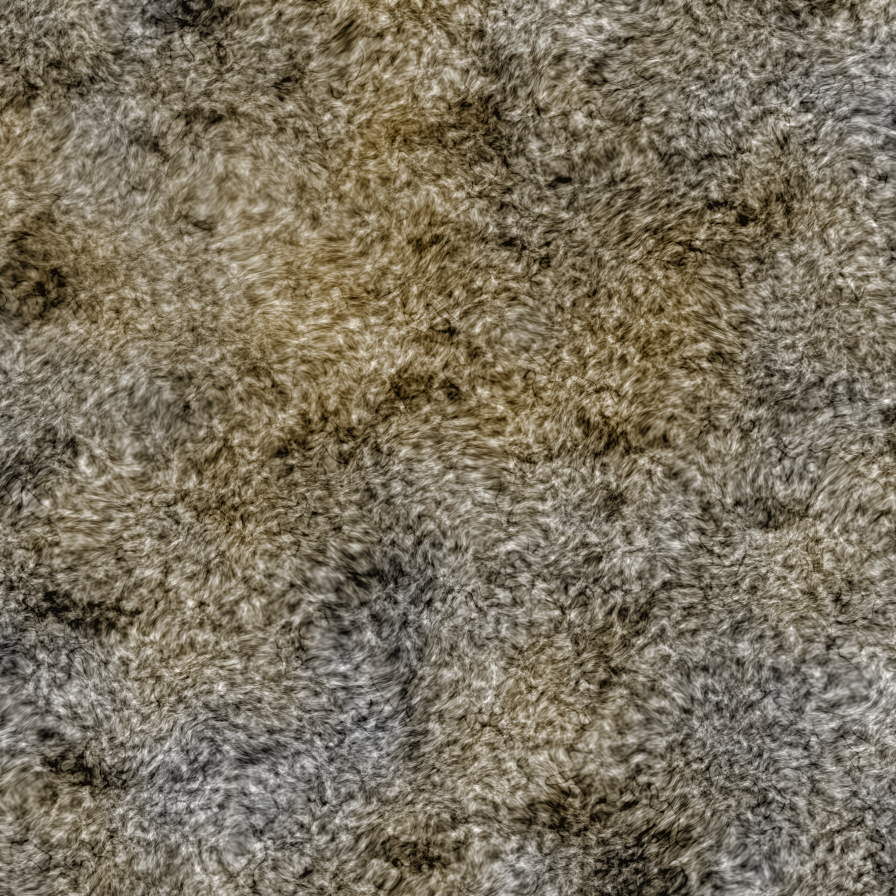
Write a Shadertoy shader that draws this texture.

```glsl
// Weathered rock face: gritty grey stone with ochre stains, fine cracks and dark crevices.

const vec3 OCHRE_SHIFT = vec3(0.047, 0.0, -0.095);
const float BASE_TONE = 0.48;

// Random unit vector for a lattice cell
vec2 cellGradient(vec2 cell, uint seed) {
    uvec2 q = uvec2(ivec2(cell));
    uint h = q.x * 1597u + q.y * 51749u + seed * 7919u;
    h = (h ^ (h >> 15)) * 73471u;
    h = (h ^ (h >> 13)) * 60493u;
    h ^= h >> 16;
    float angle = float(h & 65535u) / 65536.0 * 6.28319;
    return vec2(cos(angle), sin(angle));
}

float gradientNoise(vec2 p, uint seed) {
    vec2 cell = floor(p);
    vec2 f = p - cell;
    vec2 w = f * f * f * (f * (f * 6.0 - 15.0) + 10.0);
    vec2 e = vec2(1.0, 0.0);
    float a = dot(cellGradient(cell, seed), f);
    float b = dot(cellGradient(cell + e.xy, seed), f - e.xy);
    float c = dot(cellGradient(cell + e.yx, seed), f - e.yx);
    float d = dot(cellGradient(cell + e.xx, seed), f - e.xx);
    return mix(mix(a, b, w.x), mix(c, d, w.x), w.y);
}

float fbm(vec2 p, int octaves, float gain, uint seed) {
    float sum = 0.0, amplitude = 1.0;
    for (int i = 0; i < octaves; i++) {
        sum += amplitude * gradientNoise(p, seed + uint(i));
        amplitude *= gain;
        p = p * 2.03 + 3.7;
    }
    return sum;
}

vec2 rotate(vec2 p, float angle) {
    float c = cos(angle), s = sin(angle);
    return vec2(c * p.x + s * p.y, c * p.y - s * p.x);
}

vec2 warp(vec2 p, float frequency, float amount, uint seed) {
    vec2 q = p * frequency;
    return p + amount * vec2(gradientNoise(q, seed), gradientNoise(q, seed + 1u));
}

// Soft tilted ellipse, 1 at its centre
float blot(vec2 p, vec2 centre, vec2 radius, float angle) {
    vec2 d = rotate(p - centre, angle) / radius;
    return exp(-dot(d, d));
}

// Small angular grains, slightly drawn out along a slant
float grit(vec2 p) {
    vec2 q = warp(warp(p, 6.0, 0.05, 20u), 34.0, 0.009, 22u);
    q = rotate(q, 0.45) * vec2(0.85, 1.15);
    return fbm(q * 88.0, 3, 0.75, 24u);
}

// Thin dark lines gathered in loose patches
float cracks(vec2 p) {
    vec2 q = warp(p, 40.0, 0.012, 30u);
    float line = 1.0 - smoothstep(0.02, 0.10, abs(gradientNoise(q * 52.0, 32u)));
    return line * smoothstep(0.0, 0.35, fbm(p * 13.0, 2, 0.6, 33u));
}

// Ragged hollows stretched along the bedding
float crevices(vec2 p) {
    vec2 q = rotate(warp(p, 3.0, 0.16, 40u), 0.12) * vec2(5.0, 10.0);
    float hollow = fbm(q, 4, 0.55, 42u);
    return smoothstep(0.12, 0.58, hollow);
}

vec3 stoneColour(float tone, float warmth) {
    float chroma = smoothstep(-0.1, 0.3, tone) * (1.0 - 0.5 * smoothstep(0.4, 0.8, tone));
    return vec3(tone) + OCHRE_SHIFT * warmth * chroma;
}

void mainImage(out vec4 fragColor, in vec2 fragCoord) {
    vec2 uv = fragCoord / iResolution.xy;

    // Broad stains and smoother, worn ground
    float stain = blot(warp(uv, 3.0, 0.15, 1u), vec2(0.38, 0.70), vec2(0.42, 0.23), -0.3);
    float worn = blot(uv, vec2(0.20, 0.74), vec2(0.28, 0.22), 0.0);
    float warmth = 0.62 + 1.15 * stain + 1.0 * fbm(uv * 3.2, 4, 0.55, 5u);
    warmth = clamp(warmth, -0.2, 2.3);

    // Relief from large to small
    float contrast = 1.08 - 0.35 * worn;
    float tone = BASE_TONE - 0.03 * worn;
    tone += 0.16 * fbm(warp(uv, 4.0, 0.08, 9u) * 3.5, 4, 0.6, 11u);
    tone += 0.15 * gradientNoise(warp(uv, 12.0, 0.03, 15u) * vec2(30.0, 38.0), 17u);
    tone += 0.39 * contrast * grit(uv);
    tone -= 0.16 * contrast * cracks(uv);
    tone -= 0.23 * crevices(uv);

    fragColor = vec4(clamp(stoneColour(max(tone, 0.04), warmth), 0.0, 1.0), 1.0);
}
```
